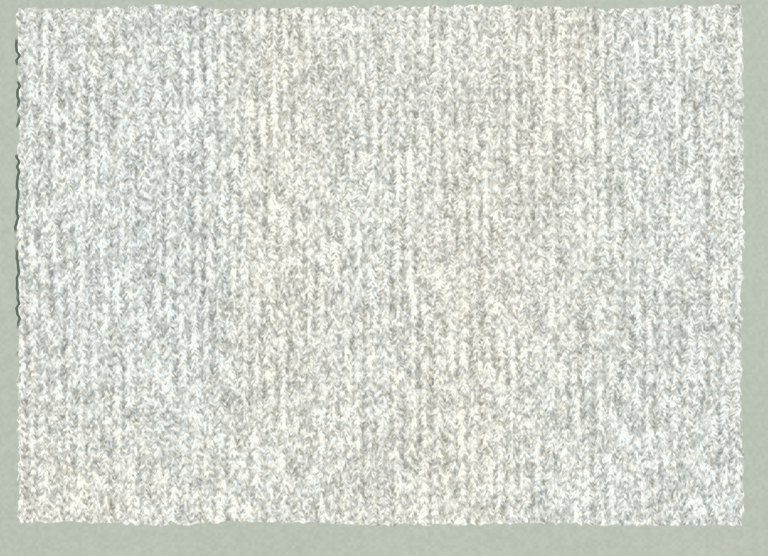
Write a Shadertoy shader that draws this texture.

```glsl
const vec3 BACKDROP = vec3(0.735, 0.765, 0.715);
const vec3 YARN_TINT = vec3(0.0, 0.009, -0.02);
const vec3 WARM_TINT = vec3(0.022, 0.002, -0.022);
const vec3 GAP_COLOR = vec3(0.30, 0.34, 0.32);

// Lengths are fractions of the canvas height, insets of each side
const vec2 INSET_LOW = vec2(0.031, 0.058);
const vec2 INSET_HIGH = vec2(0.046, 0.013);
const float EDGE_WOBBLE = 0.008;
const float EDGE_FRAY = 0.006;

const float WALES = 44.0;              // knit columns per canvas height
const float WALE_WANDER = 0.55;
const float WALE_CONTRAST = 0.038;
const float STITCH_SLANT = 0.011;
const vec2 GRAIN_FREQ = vec2(225.0, 165.0);
const vec2 FIBER_FREQ = vec2(330.0, 300.0);
const vec2 STREAK_FREQ = vec2(95.0, 24.0);
const float BASE_TONE = 0.85;
const float GRAIN_CONTRAST = 0.30;
const float FIBER_CONTRAST = 0.21;
const float STREAK_CONTRAST = 0.13;
const float BACKDROP_CONTRAST = 0.04;

float hash(vec2 p) {
    return fract(sin(dot(p, vec2(127.1, 311.7))) * 43758.5453);
}

float noise(vec2 p) {
    vec2 cell = floor(p);
    vec2 f = fract(p);
    f = f * f * (3.0 - 2.0 * f);
    float low = mix(hash(cell), hash(cell + vec2(1.0, 0.0)), f.x);
    float high = mix(hash(cell + vec2(0.0, 1.0)), hash(cell + 1.0), f.x);
    return mix(low, high, f.y);
}

float centeredNoise(vec2 p) {
    return noise(p) - 0.5;
}

// Signed distance to the cloth outline, positive inside
float clothDistance(vec2 p, vec2 size) {
    vec2 low = p - INSET_LOW;
    vec2 high = size - INSET_HIGH - p;
    vec2 side = step(high, low) * 37.0;
    vec2 wave = vec2(centeredNoise(vec2(p.y * 7.0, side.x)),
                     centeredNoise(vec2(p.x * 7.0, side.y + 11.0)));
    vec2 fray = vec2(centeredNoise(vec2(p.y * 110.0, side.x + 5.0)),
                     centeredNoise(vec2(p.x * 110.0, side.y + 17.0)));
    vec2 d = min(low, high) + EDGE_WOBBLE * wave + EDGE_FRAY * fray;
    return min(d.x, d.y);
}

vec3 knitColor(vec2 p) {
    // Wandering columns with mirrored, slanted stitch legs
    float wander = centeredNoise(p * vec2(9.0, 5.0))
                 + 0.5 * centeredNoise(p * vec2(44.0, 60.0));
    float column = p.x * WALES + WALE_WANDER * wander;
    float leg = abs(fract(column) - 0.5);
    vec2 stitch = p + vec2(0.0, STITCH_SLANT * leg);

    float ridge = cos(6.2832 * column);
    float strength = 0.5 + noise(p * vec2(12.0, 8.0) + 31.0);
    float tone = BASE_TONE - WALE_CONTRAST * strength * ridge;
    tone += GRAIN_CONTRAST * centeredNoise(stitch * GRAIN_FREQ);
    tone += FIBER_CONTRAST * centeredNoise(stitch * FIBER_FREQ + 71.0);
    tone += STREAK_CONTRAST * centeredNoise(p * STREAK_FREQ + 19.0);

    float warmth = centeredNoise(p * 130.0 + 53.0)
                 + centeredNoise(p * vec2(6.0, 2.0) + 7.0);
    return vec3(min(tone, 0.975)) + YARN_TINT + WARM_TINT * warmth;
}

vec3 backdropColor(vec2 p) {
    float grain = centeredNoise(p * 180.0 + 23.0);
    float cloud = centeredNoise(p * 4.0 + 3.0);
    return BACKDROP + BACKDROP_CONTRAST * (grain + 0.5 * cloud);
}

void mainImage(out vec4 fragColor, in vec2 fragCoord) {
    vec2 p = fragCoord / iResolution.y;
    vec2 size = vec2(iResolution.x / iResolution.y, 1.0);
    float pixel = 1.0 / iResolution.y;

    float d = clothDistance(p, size);
    float cloth = smoothstep(-pixel, pixel, d);
    vec3 color = mix(backdropColor(p), knitColor(p), cloth);

    // Broken dark gap along the upper left edge
    float gap = 1.0 - smoothstep(0.001, 0.001 + 1.5 * pixel, abs(d + 0.001));
    gap *= 1.0 - smoothstep(0.04, 0.045, p.x);
    gap *= smoothstep(0.35, 0.42, p.y) * (1.0 - smoothstep(0.94, 0.97, p.y));
    gap *= smoothstep(0.35, 0.55, noise(vec2(p.y * 45.0, 91.0)));
    color = mix(color, GAP_COLOR, 0.8 * gap);

    fragColor = vec4(clamp(color, 0.0, 1.0), 1.0);
}
```
